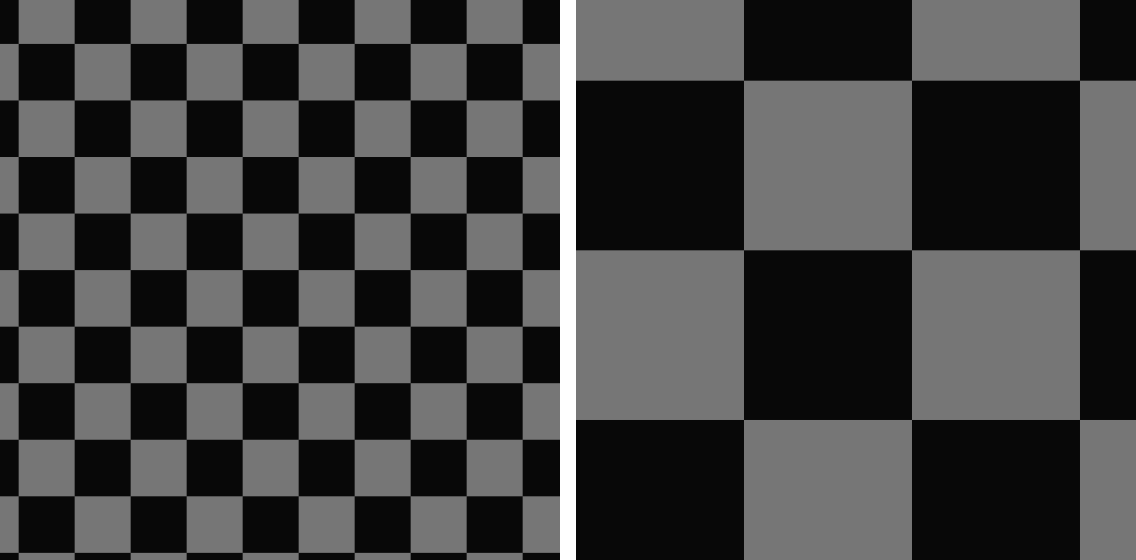
Left: the whole. Right: its middle third, enlarged.
Reproduce this pattern procedurally as a Shadertoy shader.

```glsl
// Two-tone checkerboard of flat, nearly square cells, shifted off the canvas corner.
// Each axis is a square wave, box-filtered over one pixel through its triangle-wave
// integral; the product of both waves gives the parity of the cell.

#define CELL_SIZE   vec2(0.1, 0.10098)      // cell width and height, in canvas units
#define GRID_ORIGIN vec2(0.03333, 0.01276)  // lower left corner of cell (0, 0)
#define DARK_COLOR  vec3(0.031)
#define LIGHT_COLOR vec3(0.463)

// Integral of a square wave that is +1 on even cells and -1 on odd cells
vec2 triangleWave(vec2 p) {
    return 1.0 - abs(mod(p, 2.0) - 1.0);
}

// Average of the square wave over a box of the given width, per axis
vec2 filteredSquareWave(vec2 p, vec2 width) {
    vec2 halfWidth = 0.5 * width;
    return (triangleWave(p + halfWidth) - triangleWave(p - halfWidth)) / width;
}

void mainImage(out vec4 fragColor, in vec2 fragCoord) {
    // Position and pixel footprint, measured in cells
    vec2 cellPos = (fragCoord / iResolution.xy - GRID_ORIGIN) / CELL_SIZE;
    vec2 pixelWidth = 1.0 / (iResolution.xy * CELL_SIZE);

    // Parity: +1 on dark cells, -1 on light cells, smooth across edges
    vec2 wave = filteredSquareWave(cellPos, pixelWidth);
    float lightness = clamp(0.5 - 0.5 * wave.x * wave.y, 0.0, 1.0);

    fragColor = vec4(mix(DARK_COLOR, LIGHT_COLOR, lightness), 1.0);
}
```
